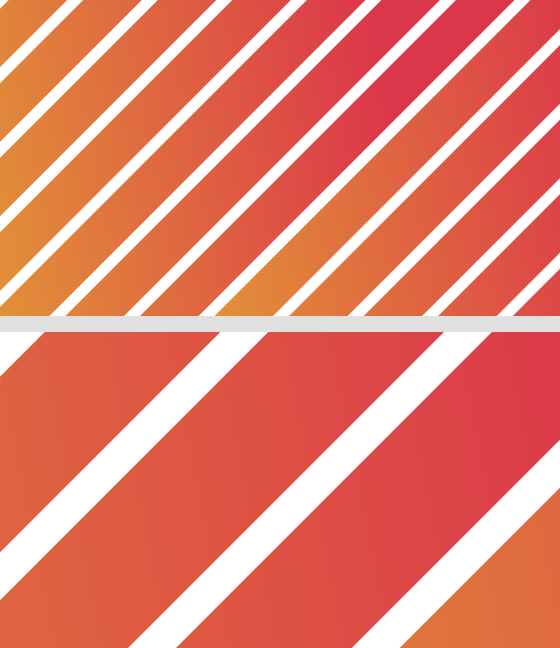
Top: the whole. Bottom: its middle third, enlarged.
A WebGL 2 fragment shader for this pattern:

```glsl
#version 300 es
precision highp float;
// Diagonal white stripes over two offset orange-to-red gradients.

#define PERIOD 0.2359        // stripe spacing along x, in canvas heights
#define GAP_WIDTH 0.0505     // white stripe width along x
#define STRIPE_OFFSET 0.0023 // centre of the stripe at the top left corner
#define SPLIT_STRIPE 7.0     // stripe where the second gradient begins
#define RAMP_LENGTH 1.389    // distance from orange to red
#define RAMP_START -0.199    // orange end of the first gradient
#define RAMP_SHIFT 0.6735    // shift of the second gradient
#define RAMP_TILT 0.2        // lean of the lines of equal colour

uniform vec2 u_resolution;
out vec4 fragColor;

const vec3 ORANGE = vec3(0.886, 0.565, 0.220);
const vec3 RED = vec3(0.860, 0.210, 0.290);
const vec3 WHITE = vec3(1.0);

void main() {
    // Canvas heights, measured right and down from the top left corner
    vec2 p = vec2(gl_FragCoord.x, u_resolution.y - gl_FragCoord.y) / u_resolution.y;
    float pixel = 1.0 / u_resolution.y;

    // Position across the diagonals, counted in stripes
    float stripe = (p.x + p.y - STRIPE_OFFSET) / PERIOD;

    // Gradient, restarted below the split stripe
    float start = RAMP_START + RAMP_SHIFT * step(SPLIT_STRIPE, stripe);
    float ramp = (p.x - RAMP_TILT * p.y - start) / RAMP_LENGTH;
    vec3 color = mix(ORANGE, RED, clamp(ramp, 0.0, 1.0));

    // White stripes, with perpendicular distance for even edges
    float fromCentre = abs(fract(stripe + 0.5) - 0.5) * PERIOD;
    float edge = (fromCentre - 0.5 * GAP_WIDTH) * inversesqrt(2.0);
    float gap = 1.0 - smoothstep(-0.7 * pixel, 0.7 * pixel, edge);

    fragColor = vec4(mix(color, WHITE, gap), 1.0);
}
```
